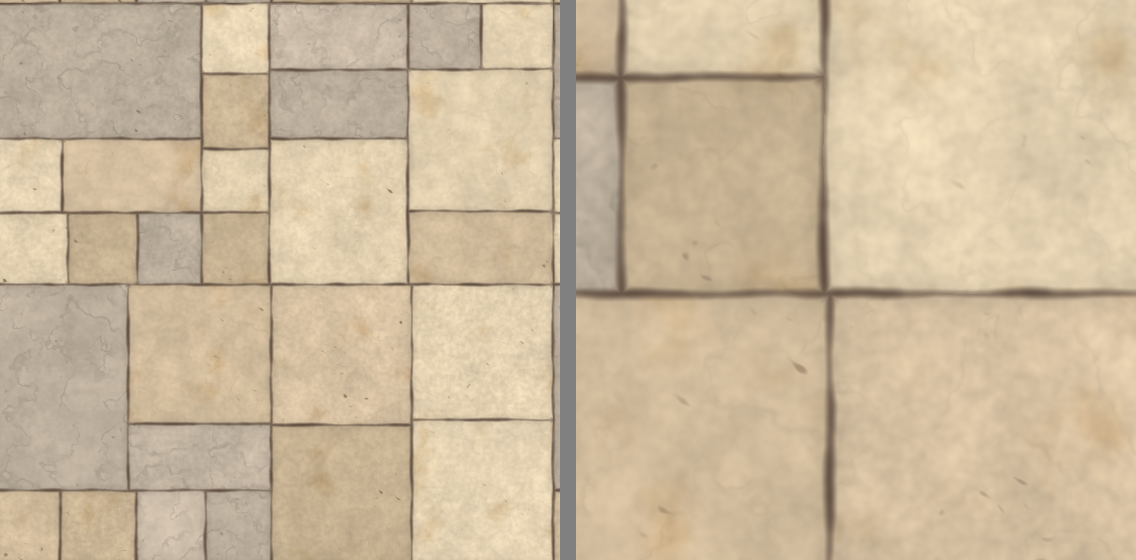
Left: the whole. Right: its middle third, enlarged.
Write a three.js fragment shader that draws this texture.

```glsl
// Travertine paving: cream, tan and grey stones of mixed sizes with thin dark joints.
// A square of 8 x 8 cells is split again and again at hashed grid lines into stones;
// gradient noise then adds clouds, veins, grain, pits and uneven joints.
varying vec2 vUv;

float hash(vec2 p) {
  vec3 q = fract(vec3(p.xyx) * vec3(0.1031, 0.1030, 0.0973));
  q += dot(q, q.yzx + 33.33);
  return fract((q.x + q.y) * q.z);
}

vec2 gradient(vec2 cell) {
  float angle = 6.2832 * hash(cell);
  return vec2(cos(angle), sin(angle));
}

float noise(vec2 p) {
  vec2 i = floor(p), f = p - i;
  vec2 u = f * f * f * (f * (f * 6.0 - 15.0) + 10.0);
  vec2 e = vec2(1.0, 0.0);
  float low = mix(dot(gradient(i), f), dot(gradient(i + e), f - e), u.x);
  float high = mix(dot(gradient(i + e.yx), f - e.yx), dot(gradient(i + e.xx), f - e.xx), u.x);
  return mix(low, high, u.y);
}

float fbm(vec2 p) {
  float sum = 0.0, amp = 0.6;
  for (int i = 0; i < 4; i++) {
    sum += amp * noise(p);
    p = mat2(1.6, 1.2, -1.2, 1.6) * p + 7.3;
    amp *= 0.5;
  }
  return sum;
}

// Chance that a block of this size, in cells, stays one stone.
float keepChance(vec2 size) {
  float longest = max(size.x, size.y), area = size.x * size.y;
  if (longest < 1.5) return 1.0;
  if (longest < 2.5) return area > 3.0 ? 0.85 : 0.65;
  return longest < 3.5 && area > 5.0 && area < 7.0 ? 0.4 : 0.0;
}

// Finds the stone around p: its key, its area in cells, and the gaps to its edges.
void findStone(vec2 p, out vec2 key, out float area, out vec2 gap) {
  vec2 lo = vec2(0.0), hi = vec2(8.0);
  vec2 edgeLo = lo, edgeHi = hi;
  for (int i = 0; i < 9; i++) {
    vec2 size = hi - lo;
    key = lo + hi * 11.0 + 3.0;
    if (hash(key) <= keepChance(size)) break;
    float longest = max(size.x, size.y);
    bool across = size.x > size.y + hash(key + 200.0) - 0.5;
    vec2 axis = across ? vec2(1.0, 0.0) : vec2(0.0, 1.0);
    float step1 = longest > 6.0 ? 4.0 : 1.0 + floor(hash(key + 400.0) * (longest - 1.0));
    float line = dot(lo, axis) + step1 + 0.16 * (hash(key + 600.0) - 0.5);
    if (dot(p, axis) < line) {
      hi = mix(hi, lo + step1, axis);
      edgeHi = mix(edgeHi, vec2(line), axis);
    } else {
      lo = mix(lo, lo + step1, axis);
      edgeLo = mix(edgeLo, vec2(line), axis);
    }
  }
  area = (hi.x - lo.x) * (hi.y - lo.y);
  gap = abs(min(p - edgeLo, edgeHi - p));
}

void main() {
  vec2 p = fract(vUv + vec2(0.012, 0.006)) * 8.0;
  vec2 wobble = 0.018 * vec2(noise(p * 2.5), noise(p * 2.5 + 40.0));
  vec2 key, gap;
  float area;
  findStone(p + wobble, key, area, gap);
  float d = min(gap.x, gap.y);

  // Stone colour: small stones are more often grey
  float kind = hash(key + 31.0) + (area < 1.5 ? 0.3 : 0.0);
  float shade = hash(key + 57.0), rough = hash(key + 83.0);
  vec3 cream = mix(vec3(0.875, 0.805, 0.68), vec3(0.905, 0.835, 0.71), shade);
  vec3 tan1 = mix(vec3(0.78, 0.70, 0.575), vec3(0.85, 0.765, 0.645), shade);
  vec3 grey = mix(vec3(0.715, 0.665, 0.595), vec3(0.80, 0.74, 0.665), shade);
  vec3 col = kind < 0.55 ? cream : kind < 0.82 ? tan1 : grey;
  float greyness = step(0.82, kind);

  // Clouds, warm stains and fine grain
  vec2 q = p + key * vec2(1.37, 2.11);
  float cloud = fbm(q * 1.2), mottle = fbm(q * 4.0 + 19.0);
  float grain = noise(q * 13.0) + 0.6 * noise(q * 24.0 + 5.0);
  col *= 1.0 + 0.11 * cloud + 0.10 * mottle + mix(0.025, 0.065, rough) * grain;
  float stain = smoothstep(0.1, 0.5, fbm(q * 1.6 + 60.0)) * (1.0 - greyness);
  col = mix(col, col * vec3(0.93, 0.88, 0.80), 0.8 * stain);

  // Soft veins, strongest in the grey stones
  float vein = smoothstep(0.09, 0.0, abs(noise(q * 1.7 + 0.9 * vec2(mottle, cloud))));
  col *= 1.0 - vein * mix(0.035, 0.10, greyness) * smoothstep(-0.2, 0.3, mottle + 0.1);

  // Clustered, slanted pits
  vec2 slanted = mat2(0.8, 0.6, -0.6, 0.8) * q * vec2(1.0, 1.0);
  float pit = smoothstep(0.40, 0.60, noise(slanted * vec2(8.0, 13.0)));
  pit *= smoothstep(0.0, 0.3, noise(q * 1.5 + 90.0)) * mix(0.3, 0.9, rough);
  col = mix(col, vec3(0.48, 0.40, 0.32), pit);

  // Joints: worn rims, lines of uneven depth, and dark corners
  float wear = smoothstep(-0.35, 0.35, fbm(p * 1.8 + 130.0));
  col *= 1.0 - 0.06 * smoothstep(0.12, 0.0, d);
  float joint = smoothstep(mix(0.026, 0.046, wear), 0.0, d) * mix(0.45, 1.0, wear);
  float corner = 0.7 * smoothstep(0.075, 0.0, length(gap));
  col = mix(col, vec3(0.38, 0.31, 0.26), max(joint, corner));

  gl_FragColor = vec4(col, 1.0);
}
```
